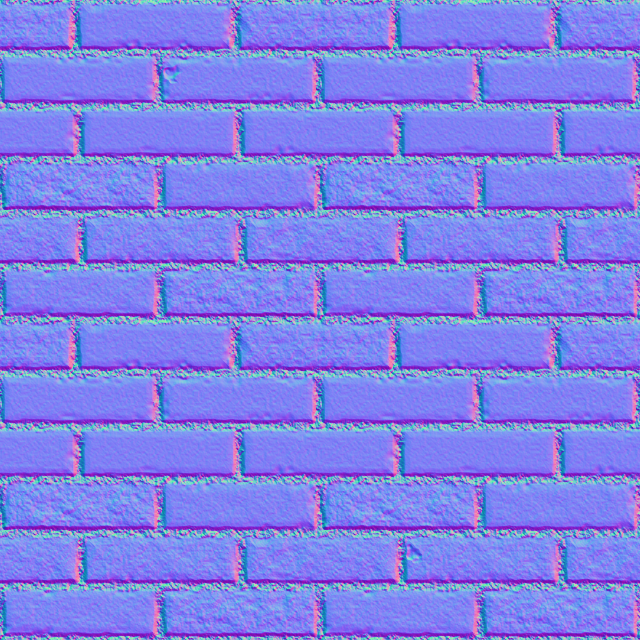
Reproduce this texture map procedurally as a Shadertoy shader.

```glsl
// Tangent-space normal map of a running-bond brick wall, 4 bricks by 12 rows.
// A height field (bevelled boxes over grainy mortar) is differentiated and
// encoded as colour; wear tiles every 2 bricks and 6 rows, apart from rare dents.

#define ROWS 12.0           // courses over the canvas; one course is one unit
#define BRICK_LENGTH 3.0    // brick pitch in course heights
#define HALF_SIZE vec2(1.412, 0.414)
#define BRICK_DEPTH 0.07    // how far faces stand above the mortar
#define MORTAR_GRAIN 0.052
#define MORTAR_TILT 0.38    // mortar leans up towards the light green
#define EDGE_WOBBLE 0.035
#define DENT_CHANCE 0.05
#define SLOPE_STEP 0.011    // half width of the gradient stencil
#define FACE_BLUE 0.92
#define MORTAR_BLUE 0.74

const float PI = 3.14159;
const float TILE = 6.0;     // wear period in courses

// Face roughness of the two bricks in each of six courses
const float ROUGHNESS[12] = float[12](
    0.15, 0.60,  0.10, 0.15,  0.05, 0.10,
    0.90, 0.25,  0.55, 0.60,  0.30, 0.80);
// Sideways slip of each course
const float SLIP[6] = float[6](-0.09, -0.03, -0.02, 0.0, 0.02, 0.0);

float hash(vec2 p) {
    vec3 a = fract(vec3(p.xyx) * 0.1031);
    a += dot(a, a.yzx + 33.33);
    return fract((a.x + a.y) * a.z);
}

// Value noise that repeats with the wear tile; frequency is a whole number
float noise(vec2 q, float frequency) {
    vec2 p = q * frequency, i = floor(p), f = p - i;
    float period = TILE * frequency;
    vec2 a = mod(i, period), b = mod(i + 1.0, period);
    f = f * f * f * (f * (f * 6.0 - 15.0) + 10.0);
    return mix(mix(hash(a), hash(vec2(b.x, a.y)), f.x),
               mix(hash(vec2(a.x, b.y)), hash(b), f.x), f.y) - 0.5;
}

float boxDistance(vec2 p, vec2 halfSize, float radius) {
    vec2 e = abs(p) - halfSize + radius;
    return length(max(e, 0.0)) + min(max(e.x, e.y), 0.0) - radius;
}

// Returns height and face coverage
vec2 wall(vec2 q) {
    // Brick cell, with courses counted from the top
    float down = ROWS - q.y + 0.015;
    float row = floor(down);
    float along = q.x - SLIP[int(mod(row, TILE))];
    along = along / BRICK_LENGTH - 0.5 * (1.0 - mod(row, 2.0));
    float column = floor(along);
    vec2 local = vec2((along - column - 0.5) * BRICK_LENGTH, 0.5 - down + row);
    float rough = ROUGHNESS[int(mod(row, TILE)) * 2 + int(mod(column, 2.0))];

    // Outline with worn edges
    float broad = noise(q, 4.0), fine = noise(q, 9.0), grain = noise(q, 20.0);
    float grit = grain + 0.4 * noise(q + 0.37, 37.0);
    float d = boxDistance(local, HALF_SIZE, 0.035);
    d += EDGE_WOBBLE * (0.6 * broad + 0.8 * fine + 0.4 * grain);
    float face = 1.0 - smoothstep(-0.04, 0.05, d);

    // Brick face: slight crown, grain, bumps and crumbling borders
    float brick = BRICK_DEPTH - 0.016 * smoothstep(-0.14, 0.0, d);
    brick += mix(0.005, 0.016, rough) * grit;
    brick += rough * (0.045 * broad + 0.024 * fine - 0.1 * local.y);
    float crumble = smoothstep(0.05, 0.3, noise(q + 1.7, 2.0));
    brick -= crumble * smoothstep(-0.2, 0.0, d) * (0.02 + 0.05 * fine);

    // Rare dent near one end of a brick
    vec2 id = vec2(mod(column, ROWS / BRICK_LENGTH), row);
    float dented = step(1.0 - DENT_CHANCE, hash(id + 7.0));
    float dentDistance = length(local - vec2(-1.25, 0.12)) + 0.12 * fine;
    brick -= dented * 0.06 * (1.0 - smoothstep(0.05, 0.16, dentDistance));

    // Mortar: tilted bed joints and grooved upright joints
    float upright = cos(PI * local.y);
    upright *= upright;
    float bed = -sin(2.0 * PI * local.y) / (2.0 * PI);
    float toJoint = min(0.5 * BRICK_LENGTH - abs(local.x), 0.12);
    float mortar = -MORTAR_TILT * bed * (1.0 - upright);
    mortar -= 0.5 * (0.12 - toJoint) * upright;
    mortar += MORTAR_GRAIN * (grit + 1.1 * fine);

    return vec2(mix(mortar, brick, face), face);
}

void mainImage(out vec4 fragColor, in vec2 fragCoord) {
    vec2 q = fragCoord / iResolution.xy * ROWS;

    // Surface slope by central differences
    vec2 e = vec2(SLOPE_STEP, 0.0);
    vec2 slope = vec2(wall(q + e.xy).x - wall(q - e.xy).x,
                      wall(q + e.yx).x - wall(q - e.yx).x) / (2.0 * SLOPE_STEP);
    vec3 normal = normalize(vec3(-slope, 1.0));

    // Encode, with duller blue in the mortar
    normal.z *= mix(MORTAR_BLUE, FACE_BLUE, wall(q).y);
    fragColor = vec4(0.5 + 0.5 * normal, 1.0);
}
```
